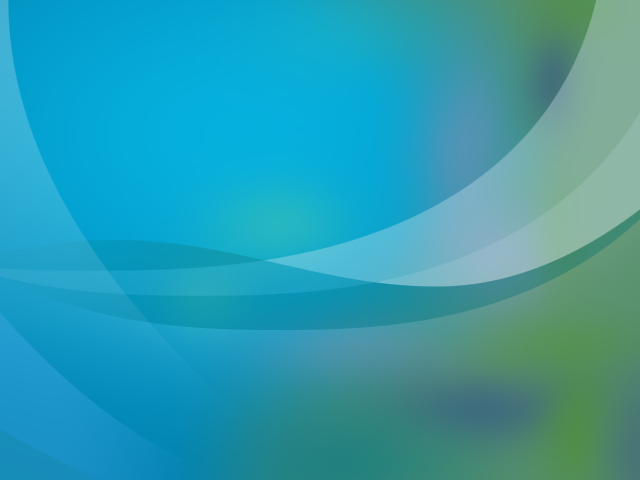
This background is drawn by a Shadertoy shader. Its source:

```glsl
#define AZURE vec3(0.02, 0.69, 0.87)
#define DEEP vec3(0.00, 0.49, 0.68)
#define MOSS vec3(0.34, 0.56, 0.42)
#define GRASS vec3(0.31, 0.57, 0.21)
#define MINT vec3(0.25, 0.76, 0.69)
#define LAVENDER vec3(0.46, 0.56, 0.72)
#define INDIGO vec3(0.22, 0.35, 0.51)
#define TEAL vec3(0.04, 0.48, 0.52)
#define VEIL vec3(0.84, 0.92, 0.95)
#define WARP 0.06
#define ARC_POWER 2.5

float hash(vec2 p) {
    vec3 q = fract(p.xyx * vec3(0.1031, 0.1030, 0.0973));
    q += dot(q, q.yzx + 33.33);
    return fract((q.x + q.y) * q.z);
}

float noise(vec2 p) {
    vec2 i = floor(p), f = fract(p);
    f = f * f * (3.0 - 2.0 * f);
    return mix(mix(hash(i), hash(i + vec2(1, 0)), f.x),
               mix(hash(i + vec2(0, 1)), hash(i + vec2(1, 1)), f.x), f.y);
}

float fbm(vec2 p) {
    float sum = 0.0, gain = 0.5;
    for (int i = 0; i < 3; i++) {
        sum += gain * noise(p);
        p = p * 2.0 + 7.3;
        gain *= 0.5;
    }
    return sum;
}

float glow(vec2 p, vec2 centre, vec2 radius) {
    vec2 q = (p - centre) / radius;
    return exp(-dot(q, q));
}

// Depth of a bowl-shaped superellipse below the top edge
float bowl(float x, float centre, float lowest, vec2 size) {
    float t = min(abs(x - centre) / size.x, 1.0);
    float rise = 1.0 - pow(1.0 - pow(t, ARC_POWER), 1.0 / ARC_POWER);
    return lowest - size.y * rise;
}

// Depth of the S-shaped crossing edge
float wave(float x) {
    float d = x - 0.911;
    return 0.597 - (d > 0.0 ? 0.90 * d * d : 0.0486 * (1.0 - cos(4.70 * d)));
}

// Antialiased coverage of the positive side
float fill(float d) {
    return clamp(0.5 + d / max(fwidth(d), 1e-5), 0.0, 1.0);
}

vec3 backdrop(vec2 p) {
    // Blue field turning green outside a soft oval
    vec3 col = mix(DEEP, AZURE, glow(p, vec2(0.50, 0.28), vec2(0.75, 0.50)));
    float oval = length((p - vec2(0.40, 0.33)) * vec2(1.0, 1.25));
    col = mix(col, MOSS, smoothstep(0.38, 0.85, oval) * smoothstep(0.35, 0.75, p.x));

    // Mint glows
    col = mix(col, MINT, 0.55 * glow(p, vec2(0.58, 0.47), vec2(0.15, 0.09)));
    col = mix(col, MINT, 0.40 * glow(p, vec2(0.43, 0.62), vec2(0.09, 0.08)));
    col = mix(col, MINT, 0.25 * glow(p, vec2(0.72, 0.06), vec2(0.20, 0.11)));

    // Violet and indigo shadows
    col = mix(col, LAVENDER, 0.60 * glow(p, vec2(0.96, 0.31), vec2(0.09, 0.20)));
    col = mix(col, LAVENDER, 0.60 * glow(p, vec2(1.03, 0.53), vec2(0.12, 0.10)));
    col = mix(col, LAVENDER, 0.40 * glow(p, vec2(0.74, 0.73), vec2(0.20, 0.07)));
    col = mix(col, INDIGO, 0.60 * glow(p, vec2(1.15, 0.17), vec2(0.06, 0.10)));
    col = mix(col, INDIGO, 0.70 * glow(p, vec2(1.00, 0.84), vec2(0.20, 0.08)));
    col = mix(col, INDIGO, 0.50 * glow(p, vec2(1.34, 0.93), vec2(0.10, 0.16)));

    // Teal floor and grassy lights
    col = mix(col, TEAL, 0.70 * glow(p, vec2(0.72, 0.97), vec2(0.24, 0.15)));
    col = mix(col, GRASS, 0.65 * glow(p, vec2(1.19, 0.89), vec2(0.07, 0.14)));
    col = mix(col, GRASS, 0.40 * glow(p, vec2(1.17, 0.72), vec2(0.16, 0.06)));
    col = mix(col, GRASS, 0.45 * glow(p, vec2(1.20, 0.02), vec2(0.11, 0.08)));
    return mix(col, GRASS, 0.35 * glow(p, vec2(1.17, 0.48), vec2(0.05, 0.14)));
}

void mainImage(out vec4 fragColor, in vec2 fragCoord) {
    // Height units, measured downward from the top edge
    vec2 p = vec2(fragCoord.x, iResolution.y - fragCoord.y) / iResolution.y;
    vec2 drift = vec2(fbm(p * 4.0), fbm(p * 4.0 + 19.0)) - 0.44;
    vec3 col = backdrop(p + WARP * drift * smoothstep(0.4, 0.9, p.x));

    // Sweeping edges
    float upper = fill(p.y - bowl(p.x, 0.191, 0.564, vec2(1.076, 0.826)));
    float middle = fill(p.y - bowl(p.x, 0.417, 0.616, vec2(1.042, 0.946)));
    float lowerEdge = p.y - bowl(p.x, 0.582, 0.6875, vec2(1.042, 1.111));
    float lower = fill(lowerEdge);
    float crossing = fill(p.y - wave(p.x));

    // Pale ribbon
    float ribbon = upper * (1.0 - crossing);
    col = mix(col, VEIL, ribbon * (0.34 + 0.10 * middle));

    // Teal band, with thinner layers toward the left
    float band = crossing * (1.0 - lower);
    float leftFade = smoothstep(0.0, 0.45, p.x);
    float density = mix(0.36, 0.16, upper) + 0.14 * middle;
    col = mix(col, TEAL, band * density * mix(0.25, 1.0, leftFade));
    col = mix(col, VEIL, 0.08 * band * upper * (1.0 - middle));
    col = mix(col, VEIL, 0.10 * lower * leftFade * exp(-max(lowerEdge, 0.0) * 9.0));

    // Translucent arcs on the left
    float side = fill(0.0174 + 0.651 * p.y * p.y - p.x);
    float sideFade = 0.25 * (1.0 - smoothstep(0.0, 0.9, p.y)) + 0.05;
    col = mix(col, VEIL, side * sideFade * (1.0 - smoothstep(0.6, 0.9, p.y)));
    float fan = fill(p.y - 0.651 - 1.13 * p.x + 0.864 * p.x * p.x);
    col = mix(col, vec3(0.30, 0.68, 0.94), 0.33 * fan * (1.0 - smoothstep(0.1, 0.46, p.x)));
    float corner = fill(p.y - 0.894 - 0.58 * p.x + 0.40 * p.x * p.x);
    col = mix(col, TEAL, 0.20 * corner * (1.0 - smoothstep(0.1, 0.3, p.x)));

    fragColor = vec4(col, 1.0);
}
```
